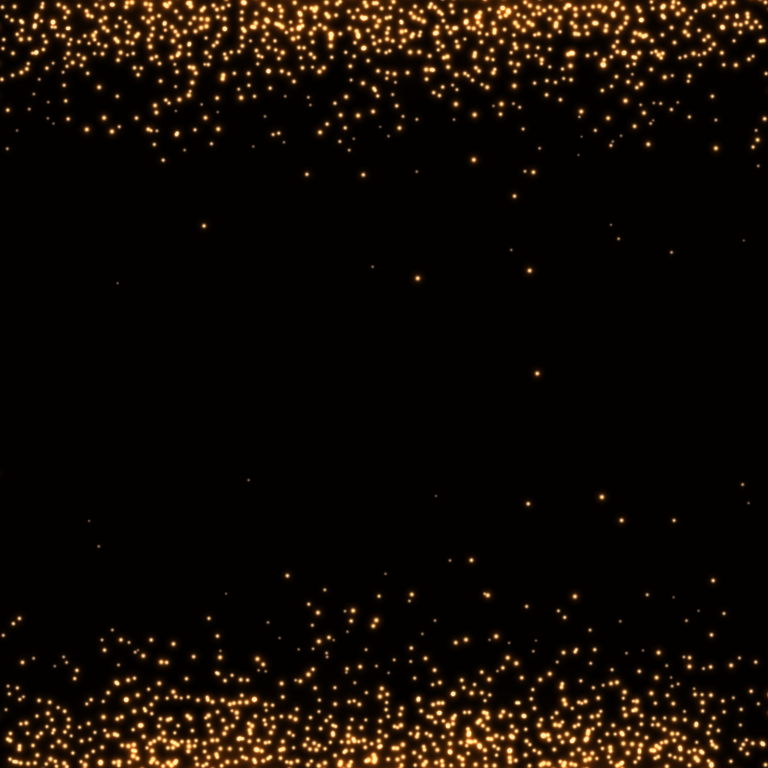
Reproduce this background procedurally as a WebGL 2 fragment shader.

```glsl
#version 300 es
precision highp float;
// Golden glitter gathered along the top and bottom edges of a black field.

uniform vec2 u_resolution;
out vec4 fragColor;

const vec3 BACKDROP = vec3(0.006, 0.002, 0.0);
const vec3 AMBER = vec3(0.84, 0.39, 0.055);
const vec3 CREAM = vec3(1.0, 0.83, 0.59);
const vec3 DUST = vec3(0.48, 0.36, 0.27);
const float GLOW_REACH = 0.016;

vec3 hash3(vec2 cell, float seed) {
    vec3 q = fract(vec3(cell.xyx + seed) * vec3(0.1031, 0.1030, 0.0973));
    q += dot(q, q.yxz + 33.33);
    return fract((q.xxy + q.yzz) * q.zyx);
}

float edgeDistance(float y) {
    return min(y, 1.0 - y);
}

// Denser toward the middle of each band, thinner at the corners.
float sideFade(float x, float width) {
    return smoothstep(-0.08, 0.24, min(x, width - x));
}

// Soft clumps that break up the band along its length.
float clumps(vec2 p) {
    return 0.5 + 0.25 * (sin(p.x * 43.0 + 5.0 * p.y) + sin(p.x * 23.0 - 29.0 * p.y + 1.7));
}

// Chance that a cell holds a spark; reach is the depth of the band.
float sparkChance(vec2 p, float width, float reach) {
    float d = edgeDistance(p.y);
    float band = 1.0 - smoothstep(0.02, reach, d);
    float strays = 0.025 * (1.0 - smoothstep(0.34, 0.42, d)) * step(0.2, reach);
    return band * mix(0.5, 1.0, sideFade(p.x, width)) * mix(0.8, 1.1, clumps(p)) + strays;
}

// Light of one spark at distance r: a soft halo and a small hot core.
vec3 spark(float r, float power) {
    float halo = pow(max(1.0 - r / GLOW_REACH, 0.0), 2.5);
    float radius = mix(0.0015, 0.0031, power);
    float core = exp(-pow(r / radius, 2.0));
    vec3 coreColor = mix(DUST, CREAM, smoothstep(0.05, 0.6, power));
    return AMBER * halo * 0.58 * power * power + coreColor * core;
}

// One jittered grid of sparks, summed over the neighbouring cells.
vec3 sparkLayer(vec2 p, float width, float cells, float reach, float seed) {
    vec3 light = vec3(0.0);
    vec2 home = floor(p * cells);
    for (int j = -1; j <= 1; j++) {
        for (int i = -1; i <= 1; i++) {
            vec2 cell = home + vec2(i, j);
            vec3 rnd = hash3(cell, seed);
            vec3 traits = hash3(cell, seed + 71.0);
            vec2 center = (cell + 0.5 + 0.8 * (rnd.xy - 0.5)) / cells;
            float present = step(rnd.z, sparkChance(center, width, reach));
            float d = edgeDistance(center.y);
            float nearEdge = 1.0 - smoothstep(0.0, 0.22, d);
            float power = mix(traits.x * 0.85, 0.6 + 0.4 * traits.y, nearEdge * 0.8);
            power *= mix(0.8, 1.0, sideFade(center.x, width));
            light += present * spark(length(p - center), power);
        }
    }
    return light;
}

void main() {
    vec2 p = gl_FragCoord.xy / u_resolution.y;
    float width = u_resolution.x / u_resolution.y;

    // Two broad layers, then a fine one packed against the edges.
    vec3 color = BACKDROP;
    color += sparkLayer(p, width, 50.0, 0.25, 3.0);
    color += sparkLayer(p, width, 38.0, 0.25, 19.0);
    color += sparkLayer(p, width, 62.0, 0.12, 47.0);

    // Warm haze in the thickest clumps.
    float haze = exp(-edgeDistance(p.y) * 24.0) * sideFade(p.x, width);
    color += AMBER * haze * mix(0.04, 0.22, clumps(p));

    fragColor = vec4(min(color, vec3(1.0, 0.95, 0.82)), 1.0);
}
```
